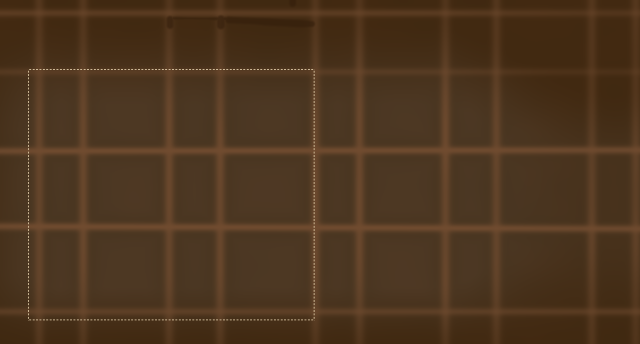
This pattern is drawn by a Shadertoy shader. Its source:

```glsl
const vec3 DARK_BROWN = vec3(0.255, 0.160, 0.066);
const vec3 CELL_BROWN = vec3(0.300, 0.218, 0.138);
const vec3 OLIVE_SHADE = vec3(0.265, 0.195, 0.110);
const vec3 LINE_TAN = vec3(0.440, 0.295, 0.185);
const vec3 STAIN_BROWN = vec3(0.205, 0.120, 0.045);
const vec3 DASH_CREAM = vec3(0.86, 0.78, 0.64);
const float ASPECT = 1.846;
const float PLAID_PERIOD = 0.797;

float hash(vec2 p) {
    return fract(sin(dot(p, vec2(127.1, 311.7))) * 43758.5453);
}

float noise(vec2 p) {
    vec2 i = floor(p), f = fract(p);
    f = f * f * (3.0 - 2.0 * f);
    return mix(mix(hash(i), hash(i + vec2(1, 0)), f.x),
               mix(hash(i + vec2(0, 1)), hash(i + vec2(1, 1)), f.x), f.y);
}

float glow(float d, float width) {
    return exp(-d * d / (width * width));
}

float segmentDistance(vec2 p, vec2 a, vec2 b) {
    vec2 ab = b - a;
    return length(p - a - ab * clamp(dot(p - a, ab) / dot(ab, ab), 0.0, 1.0));
}

float boxDistance(vec2 p, vec2 halfSize) {
    vec2 q = abs(p) - halfSize;
    return length(max(q, 0.0)) + min(max(q.x, q.y), 0.0);
}

// Four soft stripes in each horizontal repeat
float columnBands(float x, float width) {
    float offsets[4] = float[4](0.0, 0.127, 0.375, 0.522);
    float sum = 0.0;
    for (int i = 0; i < 4; i++) {
        float d = x - 0.113 - offsets[i];
        d -= PLAID_PERIOD * round(d / PLAID_PERIOD);
        sum = max(sum, glow(d, width));
    }
    return sum;
}

// Unevenly worn rows with a slight tilt
float rowBands(vec2 p, float width) {
    float heights[5] = float[5](0.094, 0.339, 0.562, 0.791, 0.962);
    float strengths[5] = float[5](0.65, 1.0, 1.0, 0.48, 0.72);
    float tilts[5] = float[5](0.0, -0.007, 0.003, 0.0, 0.0);
    float sum = 0.0;
    for (int i = 0; i < 5; i++) {
        float y = heights[i] + tilts[i] * (p.x / ASPECT - 0.4);
        sum = max(sum, strengths[i] * glow(p.y - y, width));
    }
    return sum;
}

// Light falling off toward the top, bottom and right corners
float lightPatch(vec2 p) {
    float right = smoothstep(1.25, 1.75, p.x);
    float top = 1.0 - smoothstep(0.62 - 0.10 * right, 0.95 - 0.20 * right, p.y);
    float bottom = smoothstep(-0.02, 0.22 + 0.16 * right, p.y);
    float sides = smoothstep(-0.15, 0.16, p.x) * (1.0 - 0.45 * right);
    return top * bottom * sides;
}

// Smeared stain along the top row, with short drips
float stain(vec2 p, float edge) {
    float wobble = 0.006 * (noise(p * vec2(22.0, 9.0)) - 0.5);
    float d = segmentDistance(p, vec2(0.66, 0.942), vec2(0.90, 0.930)) - 0.009;
    d = min(d, segmentDistance(p, vec2(0.50, 0.947), vec2(0.66, 0.945)) - 0.004);
    for (int i = 0; i < 3; i++) {
        float n = float(i);
        vec2 tip = vec2(0.49 + 0.147 * n + 0.06 * step(1.5, n), 0.926 + 0.064 * step(1.5, n));
        d = min(d, segmentDistance(p, tip, tip + vec2(0.0, 0.018)) - 0.010);
    }
    return 1.0 - smoothstep(-edge, edge, d + wobble);
}

// Thin dashed frame
float dashedFrame(vec2 p, vec2 lower, vec2 upper, float pixel) {
    vec2 halfSize = 0.5 * (upper - lower);
    vec2 q = p - 0.5 * (lower + upper);
    float outline = abs(boxDistance(q, halfSize)) - 0.0014;
    vec2 inset = abs(abs(q) - halfSize);
    float along = inset.x < inset.y ? q.y : q.x;
    float dash = abs(fract(along / 0.0098) - 0.5) * 0.0098 - 0.0028;
    float body = 1.0 - smoothstep(-0.5 * pixel, 0.5 * pixel, outline);
    return body * (1.0 - smoothstep(-0.5 * pixel, 0.5 * pixel, dash));
}

void mainImage(out vec4 fragColor, in vec2 fragCoord) {
    vec2 p = fragCoord / iResolution.xy * vec2(ASPECT, 1.0);
    float pixel = 1.0 / iResolution.y;
    float light = lightPatch(p);

    // Mottled cloth
    float mottle = noise(p * 5.0) * 0.65 + noise(p * 13.0) * 0.35;
    vec3 color = mix(DARK_BROWN, CELL_BROWN, clamp(light * 1.15, 0.0, 1.0));
    color += vec3(0.016, 0.006, 0.004) * (mottle - 0.5);

    // Olive shade beside the stripes
    float shade = max(columnBands(p.x, 0.042), rowBands(p, 0.036));
    color = mix(color, OLIVE_SHADE, 0.50 * shade * light);

    // Stripes fade where the light does
    float wear = mix(0.42, 0.90, light) * (0.88 + 0.24 * noise(p * 7.0 + 3.0));
    float columns = columnBands(p.x, 0.0145) * wear * 0.85;
    float fade = 1.0 - 0.35 * smoothstep(1.1, 1.8, p.x) * smoothstep(0.6, 0.8, p.y);
    float rows = rowBands(p, 0.0115) * mix(0.72, 0.95, light) * fade;
    color = mix(color, LINE_TAN, clamp(columns + rows - columns * rows, 0.0, 1.0));

    color = mix(color, STAIN_BROWN, 0.65 * stain(p, max(pixel, 0.005)));
    color = mix(color, DASH_CREAM, 0.9 * dashedFrame(p, vec2(0.082, 0.070), vec2(0.906, 0.798), pixel));
    fragColor = vec4(color, 1.0);
}
```
